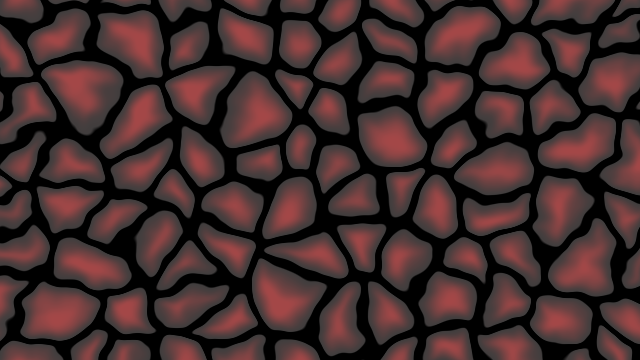
Write a Shadertoy shader that draws this pattern.

```glsl
#define CELLS 7.0          // cells per canvas height, at the centre
#define LENS 0.08          // growth of the cells towards the corners
#define JITTER 0.78        // irregularity of the cell centres
#define GAP 0.083          // half width of the black gaps, in cells
#define ROUNDING 0.12      // softness of the cell corners
#define BEND 0.30          // slow bending of the cells
#define KINK 0.05          // fine kinks of the outlines
#define KINK_GROWTH 0.12   // extra kinks away from the centre
#define CORE_DEPTH 0.48    // depth at which the red is full
#define RIM_COLOR vec3(0.25, 0.24, 0.24)
#define CORE_COLOR vec3(0.64, 0.28, 0.28)

vec2 hash2(vec2 p) {
    vec3 a = fract(p.xyx * vec3(0.1031, 0.1030, 0.0973));
    a += dot(a, a.yzx + 33.33);
    return fract((a.xx + a.yz) * a.zy);
}

float cornerDot(vec2 cell, vec2 corner, vec2 f) {
    float angle = 6.2832 * hash2(cell + corner).x;
    return dot(vec2(cos(angle), sin(angle)), f - corner);
}

float gradientNoise(vec2 p) {
    vec2 cell = floor(p), f = fract(p);
    vec2 u = f * f * f * (f * (f * 6.0 - 15.0) + 10.0);
    float low = mix(cornerDot(cell, vec2(0, 0), f), cornerDot(cell, vec2(1, 0), f), u.x);
    float high = mix(cornerDot(cell, vec2(0, 1), f), cornerDot(cell, vec2(1, 1), f), u.x);
    return 1.4 * mix(low, high, u.y);
}

vec2 noise2(vec2 p) {
    return vec2(gradientNoise(p + 17.3), gradientNoise(p + vec2(71.7, 43.1)));
}

float smoothMin(float a, float b, float k) {
    float h = max(k - abs(a - b), 0.0) / k;
    return min(a, b) - 0.25 * k * h * h;
}

vec2 cellPoint(vec2 cell) {
    return cell + 0.5 + JITTER * (hash2(cell + 131.0) - 0.5);
}

// Rounded distance from p to the border of its Voronoi cell
float borderDistance(vec2 p) {
    vec2 base = floor(p), home = base, toHome = vec2(8.0);
    for (int y = -1; y <= 1; y++)
    for (int x = -1; x <= 1; x++) {
        vec2 cell = base + vec2(x, y);
        vec2 r = cellPoint(cell) - p;
        if (dot(r, r) < dot(toHome, toHome)) {
            toHome = r;
            home = cell;
        }
    }
    float d = 8.0;
    for (int y = -2; y <= 2; y++)
    for (int x = -2; x <= 2; x++) {
        if (x == 0 && y == 0) continue;
        vec2 r = cellPoint(home + vec2(x, y)) - p;
        d = smoothMin(d, dot(0.5 * (toHome + r), normalize(r - toHome)), ROUNDING);
    }
    return d;
}

void mainImage(out vec4 fragColor, in vec2 fragCoord) {
    vec2 p = (fragCoord - 0.5 * iResolution.xy) / iResolution.y;
    float r2 = dot(p, p);

    // Lens, then slow bends and fine kinks
    vec2 q = p * CELLS * (1.0 - LENS * r2);
    vec2 warped = q + BEND * noise2(q * 0.8)
                + (KINK + KINK_GROWTH * r2) * noise2(q * 2.5);

    // Red cores fading to grey rims, cut by black gaps
    float d = borderDistance(warped);
    float soft = 0.7 * CELLS / iResolution.y;
    vec3 color = mix(RIM_COLOR, CORE_COLOR, smoothstep(0.07, CORE_DEPTH, d));
    color *= smoothstep(GAP - soft, GAP + soft, d);
    fragColor = vec4(color, 1.0);
}
```
